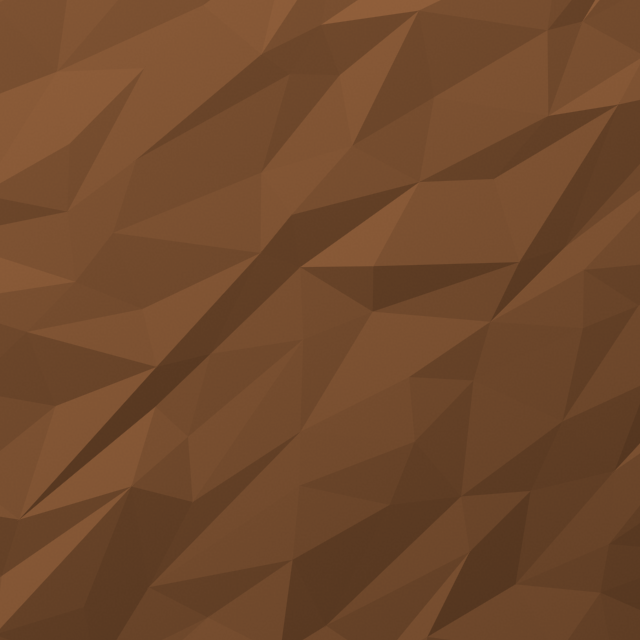
Write a WebGL 2 fragment shader that draws this background.

```glsl
#version 300 es
precision highp float;
// Draws a brown low-poly relief of slanted, flat-shaded triangular facets with fine grain.

uniform vec2 u_resolution;
out vec4 fragColor;

const vec3 SHADOW = vec3(0.27, 0.17, 0.095);
const vec3 HIGHLIGHT = vec3(0.60, 0.395, 0.245);
const mat2 LATTICE = mat2(0.148, 0.073, 0.016, 0.115); // slanted cell axes as columns
const vec2 LIGHT_DIR = vec2(-0.50, 0.866);
const float JITTER = 0.80;
const float RELIEF = 0.085;

vec3 hash3(vec2 p) {
    vec3 q = fract(p.xyx * vec3(0.1031, 0.1030, 0.0973));
    q += dot(q, q.yxz + 33.33);
    return fract((q.xxy + q.yzz) * q.zyx);
}

float cornerSlope(vec2 cell, vec2 offset) {
    float angle = 6.28318 * hash3(cell).x;
    return dot(vec2(cos(angle), sin(angle)), offset);
}

float gradientNoise(vec2 p) {
    vec2 i = floor(p), f = p - i;
    vec2 s = f * f * f * (f * (f * 6.0 - 15.0) + 10.0);
    vec2 e = vec2(1.0, 0.0);
    float low = mix(cornerSlope(i, f), cornerSlope(i + e, f - e), s.x);
    float high = mix(cornerSlope(i + e.yx, f - e.yx), cornerSlope(i + 1.0, f - 1.0), s.x);
    return mix(low, high, s.y);
}

float cross2(vec2 a, vec2 b) {
    return a.x * b.y - a.y * b.x;
}

// Twice the signed area, positive for counter-clockwise corners.
float signedArea(vec3 a, vec3 b, vec3 c) {
    return cross2(b.xy - a.xy, c.xy - a.xy);
}

// Jittered lattice point: canvas position in xy, height in z.
vec3 vertexAt(vec2 cell) {
    vec3 h = hash3(cell + 41.0);
    return vec3(LATTICE * (cell + JITTER * (h.xy - 0.5)), RELIEF * h.z);
}

// Distance outside the line from a to b, negative on its left.
float edgeDistance(vec2 p, vec2 a, vec2 b) {
    return cross2(p - a, normalize(b - a));
}

float facetCoverage(vec2 p, vec3 a, vec3 b, vec3 c, float pixel) {
    float d = max(edgeDistance(p, a.xy, b.xy), edgeDistance(p, b.xy, c.xy));
    d = max(d, edgeDistance(p, c.xy, a.xy));
    return clamp(0.5 - d / pixel, 0.0, 1.0);
}

float facetTilt(vec3 a, vec3 b, vec3 c) {
    return dot(normalize(cross(b - a, c - a)).xy, LIGHT_DIR);
}

// Adds (coverage * tilt, coverage) of one facet.
vec2 facet(vec2 p, vec3 a, vec3 b, vec3 c, float pixel) {
    return facetCoverage(p, a, b, c, pixel) * vec2(facetTilt(a, b, c), 1.0);
}

// Splits one lattice cell along the diagonal that leaves the fuller triangles.
vec2 cellFacets(vec2 p, vec2 cell, float pixel) {
    vec3 a = vertexAt(cell);
    vec3 b = vertexAt(cell + vec2(1.0, 0.0));
    vec3 c = vertexAt(cell + vec2(1.0, 1.0));
    vec3 d = vertexAt(cell + vec2(0.0, 1.0));
    float alongAC = min(signedArea(a, b, c), signedArea(a, c, d));
    float alongBD = min(signedArea(a, b, d), signedArea(b, c, d));
    if (alongAC > alongBD) return facet(p, a, b, c, pixel) + facet(p, a, c, d, pixel);
    return facet(p, a, b, d, pixel) + facet(p, b, c, d, pixel);
}

float reliefTilt(vec2 p, float pixel) {
    vec2 home = floor(inverse(LATTICE) * p);
    vec2 sum = vec2(0.0);
    for (int y = -1; y <= 1; y++) {
        for (int x = -1; x <= 1; x++) {
            sum += cellFacets(p, home + vec2(x, y), pixel);
        }
    }
    return sum.x / max(sum.y, 0.001);
}

void main() {
    float side = min(u_resolution.x, u_resolution.y);
    vec2 p = gl_FragCoord.xy / side;
    float pixel = 1.2 / side;

    // Broad light falls from the upper left; each facet shifts it by its tilt.
    float ambient = 0.52 + dot(p - 0.5, vec2(-0.18, 0.30));
    float grain = 0.025 * gradientNoise(p * 290.0);
    float shade = ambient + 0.36 * reliefTilt(p, pixel) + grain;
    fragColor = vec4(mix(SHADOW, HIGHLIGHT, clamp(shade, 0.0, 1.0)), 1.0);
}
```
